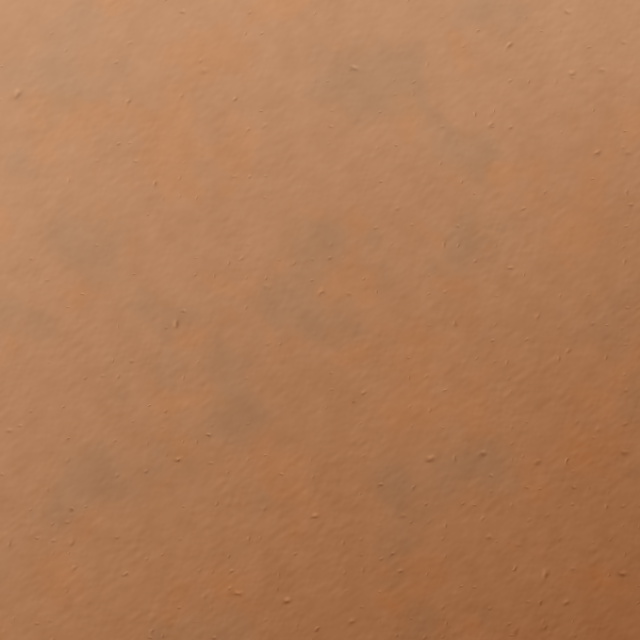
Write a Shadertoy shader that draws this texture.

```glsl
// Warm tan, softly lit skin-like surface that darkens towards the lower right.
// A diagonal gradient carries faint grey and orange blotches, fine slanted
// relief from embossed noise, and sparse pits with a bright rim.

float hash(vec2 p) {
    return fract(sin(dot(p, vec2(127.1, 311.7))) * 43758.5453);
}

float noise(vec2 p) {
    vec2 i = floor(p), f = fract(p);
    f = f * f * (3.0 - 2.0 * f);
    return mix(mix(hash(i), hash(i + vec2(1, 0)), f.x),
               mix(hash(i + vec2(0, 1)), hash(i + vec2(1, 1)), f.x), f.y);
}

float fbm(vec2 p) {
    float sum = 0.0, amp = 0.5;
    for (int i = 0; i < 4; i++) {
        sum += amp * noise(p);
        p = mat2(1.6, 1.2, -1.2, 1.6) * p + 17.3;
        amp *= 0.5;
    }
    return sum / 0.9375;
}

// Grain height, stretched along a rising diagonal
float grain(vec2 p) {
    vec2 q = mat2(0.8, -0.6, 0.6, 0.8) * p;
    return 0.65 * noise(q * vec2(75, 125)) + 0.35 * noise(q * vec2(150, 210) + 9.0);
}

// Scattered pits: a dark core beside a light rim, one per cell at most
float pits(vec2 p, float cells, float density, float seed) {
    vec2 id = floor(p * cells);
    vec2 key = id + seed;
    vec2 center = 0.3 + 0.4 * vec2(hash(key + 3.1), hash(key + 7.7));
    vec2 d = fract(p * cells) - center;
    float angle = 0.6 + 1.6 * (hash(key + 11.3) - 0.5);
    float c = cos(angle), s = sin(angle);
    d = vec2(c * d.x + s * d.y, c * d.y - s * d.x);
    d += 0.08 * (noise(p * cells * 7.0 + seed) - 0.5);
    float size = mix(0.7, 1.2, hash(key + 19.9));
    vec2 core = d / (vec2(0.13, 0.065) * size);
    vec2 rim = (d - vec2(0.03, 0.11) * size) / (vec2(0.11, 0.06) * size);
    float strength = step(hash(key), density) * mix(0.3, 1.0, hash(key + 23.5));
    return strength * (0.7 * exp(-dot(rim, rim)) - exp(-dot(core, core)));
}

void mainImage(out vec4 fragColor, in vec2 fragCoord) {
    vec2 uv = fragCoord / iResolution.xy;
    vec2 p = fragCoord / iResolution.y;

    // Broad light falloff from the upper left
    float down = 1.0 - uv.y;
    float shade = 0.2 * uv.x + 0.57 * down + 0.23 * uv.x * down;
    shade += 0.1 * (fbm(p * 4.0) - 0.5);
    vec3 color = mix(vec3(0.768, 0.580, 0.440), vec3(0.575, 0.365, 0.222), shade);

    // Grey and orange patches
    float greyPatch = smoothstep(0.55, 0.8, fbm(p * 8.0 + 31.0));
    float warmPatch = smoothstep(0.55, 0.8, fbm(p * 11.0 + 57.0));
    color += greyPatch * vec3(-0.035, -0.008, 0.004);
    color += warmPatch * vec3(0.016, -0.002, -0.018);

    // Fine relief, lit from the upper left, rougher in the shade
    float roughness = mix(0.6, 1.2, shade) * mix(0.5, 1.4, fbm(p * 14.0 + 5.0));
    float relief = grain(p) - grain(p + vec2(-0.0025, 0.004));
    color += 0.034 * roughness * relief;
    color += 0.035 * (fbm(p * 38.0 + 80.0) - 0.5);

    // Pits of two sizes, more frequent towards the dark corner
    float marks = pits(p, 23.0, 0.05 + 0.18 * shade, 2.0);
    marks += 0.7 * pits(p + 0.37, 39.0, 0.08 + 0.25 * shade, 41.0);
    color += 0.1 * marks * vec3(1.0, 0.92, 0.8);

    fragColor = vec4(color, 1.0);
}
```
